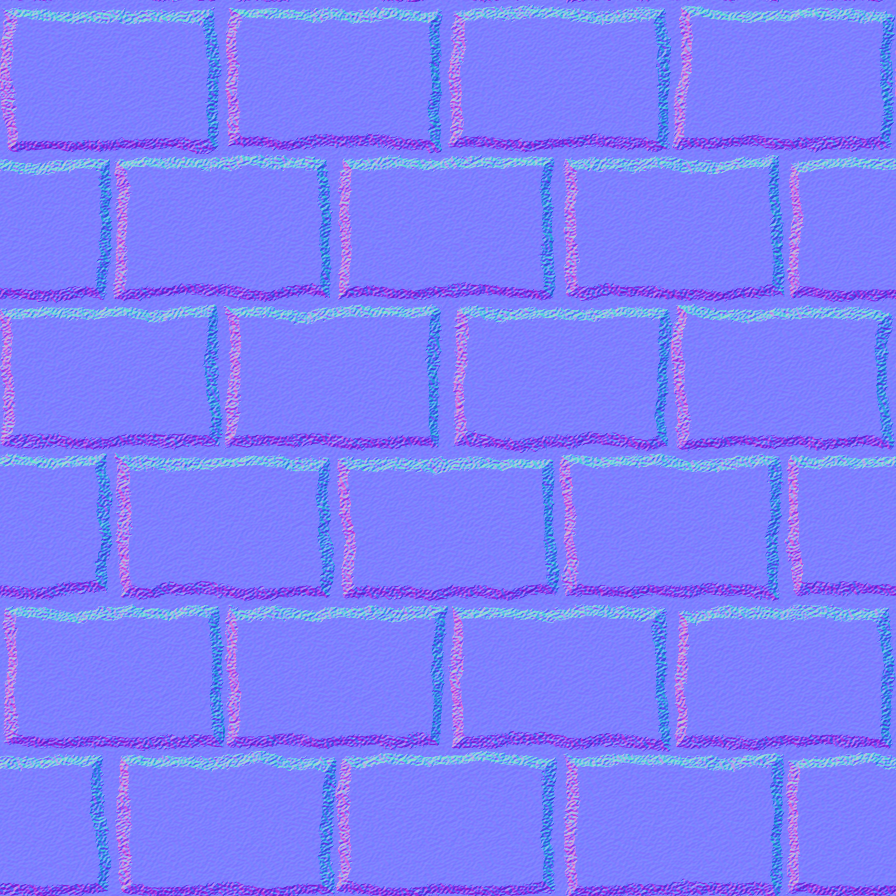
Write a Shadertoy shader that draws this texture map.

```glsl
vec2 hash2(vec2 p) {
    vec3 q = fract(p.xyx * vec3(0.1031, 0.1030, 0.0973));
    q += dot(q, q.yzx + 33.33);
    return fract((q.xx + q.yz) * q.zy);
}

// Gradient noise, roughly -0.7 to 0.7
float gradientNoise(vec2 p) {
    vec2 i = floor(p), f = p - i;
    vec2 u = f * f * f * (f * (f * 6.0 - 15.0) + 10.0);
    vec4 corner;
    for (int k = 0; k < 4; k++) {
        vec2 o = vec2(k & 1, k >> 1);
        float angle = 6.2832 * hash2(i + o).x;
        corner[k] = dot(vec2(cos(angle), sin(angle)), f - o);
    }
    return mix(mix(corner.x, corner.y, u.x), mix(corner.z, corner.w, u.x), u.y);
}

// Depth inside the nearest brick, with wavy sides that differ per brick
float brickDepth(vec2 p) {
    vec2 size = vec2(1.0 / 4.0, 1.0 / 6.0);
    vec2 grid = (p + vec2(0.0, 0.005)) / size;
    float row = floor(grid.y);
    grid.x += 0.5 * (1.0 - mod(row, 2.0));
    vec2 id = mod(floor(grid), vec2(4.0, 6.0));
    vec2 local = (fract(grid) - 0.5) * size;

    vec2 seed = id * 17.0 + 40.0;
    vec2 wobble = vec2(gradientNoise(local * 13.0 + seed),
                       gradientNoise(local * 13.0 + seed + 131.0)) * 0.0095;
    wobble += vec2(gradientNoise(local * 36.0 + seed + 211.0),
                   gradientNoise(local * 36.0 + seed + 307.0)) * 0.0045;
    wobble += (hash2(seed) - 0.5) * 0.003;

    vec2 inset = size * 0.5 - 0.0058 - abs(local + wobble);
    return min(inset.x, inset.y);
}

// Flat mortar, chipped bevel and finely grained face
float surfaceHeight(vec2 p) {
    vec2 slanted = mat2(0.9, -0.44, 0.44, 0.9) * p;
    float chips = gradientNoise(slanted * vec2(100.0, 150.0) + 20.0) * 0.0022
                + gradientNoise(slanted * vec2(260.0, 350.0) + 70.0) * 0.0036;
    float bevel = clamp(brickDepth(p) + chips, 0.0, 0.0118);
    float grain = gradientNoise(slanted * vec2(250.0, 340.0) + 400.0) * 0.00023
                + gradientNoise(slanted * vec2(80.0, 110.0) + 600.0) * 0.00013;
    return bevel * 0.49 + grain;
}

void mainImage(out vec4 fragColor, in vec2 fragCoord) {
    vec2 uv = fragCoord / iResolution.xy;

    // Central differences turn the height into a slope
    vec2 e = vec2(0.0006, 0.0);
    vec2 slope = vec2(surfaceHeight(uv + e.xy) - surfaceHeight(uv - e.xy),
                      surfaceHeight(uv + e.yx) - surfaceHeight(uv - e.yx)) / (2.0 * e.x);

    // Encode the normal as a colour
    vec3 normal = normalize(vec3(slope.x, -slope.y, 1.0));
    fragColor = vec4(normal * 0.5 + vec3(0.494, 0.5, 0.5), 1.0);
}
```
